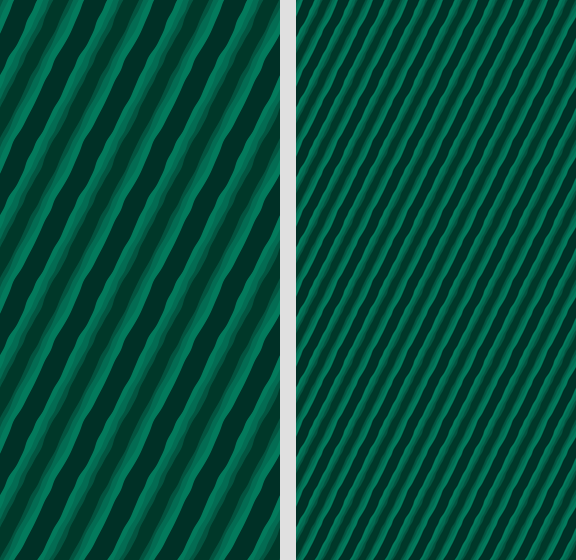
Left: one tile. Right: repeated 2 by 2.
This pattern is drawn by a Shadertoy shader. Its source:

```glsl
// Diagonal green ribbons with hand-cut wavy borders on a near-black ground.
// Each ribbon is four nested bands around a centre line; every border is bent
// by layered sines with whole frequencies, so the tile wraps on all sides.

const float TAU = 6.2831853;
const float REPEATS = 4.0;          // ribbons across, and again down
const float RIBBON_CENTER = 0.885;  // position inside one repeat
const float SHARED_SWAY = 0.011;    // bend common to all borders
const float BORDER_SWAY = 0.013;    // bend of each border alone

const vec3 GROUND = vec3(0.0, 0.19, 0.15);
const int BANDS = 4;
const vec3 BAND_COLOR[BANDS] = vec3[BANDS](
    vec3(0.01, 0.48, 0.36),
    vec3(0.01, 0.42, 0.32),
    vec3(0.01, 0.33, 0.25),
    vec3(0.0, 0.22, 0.16));
// Reach of each band to the left and right of the centre line
const vec2 BAND_REACH[BANDS] = vec2[BANDS](
    vec2(0.34, 0.34),
    vec2(0.26, 0.245),
    vec2(0.175, 0.165),
    vec2(0.11, 0.11));

// Periodic wave along the ribbon, about -1 to 1; t wraps at 1
float wave(float t, float seed) {
    float a = TAU * t;
    float bend = 0.5 * sin(2.0 * a + seed * 2.3);
    bend += 0.4 * sin(3.0 * a + seed * 4.1 + 0.8 * sin(a + seed));
    bend += 0.28 * sin(5.0 * a + seed * 1.7 + 0.9 * sin(2.0 * a));
    bend += 0.14 * sin(8.0 * a + seed * 3.2);
    return bend;
}

void mainImage(out vec4 fragColor, in vec2 fragCoord) {
    vec2 cell = REPEATS * fragCoord / iResolution.xy;
    float soft = 0.6 * length(REPEATS / iResolution.xy);

    // Signed distance across the ribbon, in repeats
    float across = fract(cell.x - cell.y - RIBBON_CENTER + 0.5) - 0.5;
    float along = fract(cell.y);
    across += SHARED_SWAY * wave(along, 0.6);

    // Paint the bands from the widest to the narrowest
    vec3 color = GROUND;
    for (int i = 0; i < BANDS; i++) {
        float seed = float(i) * 1.9 + 1.0;
        float left = BAND_REACH[i].x + BORDER_SWAY * wave(along, seed);
        float right = BAND_REACH[i].y + BORDER_SWAY * wave(along, seed + 9.4);
        float inside = min(across + left, right - across);
        color = mix(color, BAND_COLOR[i], smoothstep(-soft, soft, inside));
    }
    fragColor = vec4(color, 1.0);
}
```
